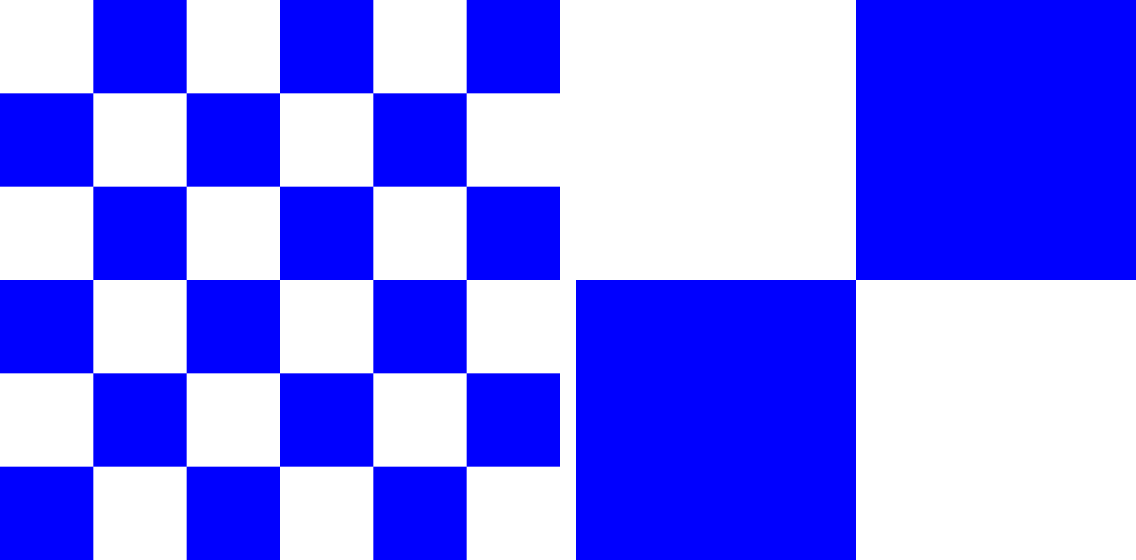
Left, the full canvas; right, a detail of the centre.
Write a WebGL 1 fragment shader that draws this pattern.

```glsl
precision highp float;

// Draws a six by six checkerboard of flat blue and white squares.
// Each axis is a square wave with a one-pixel ramp at its edges;
// the product of the two waves gives the colour of each square.

uniform vec2 u_resolution;

const float SQUARES = 6.0;
const vec3 BLUE = vec3(0.0, 0.0, 1.0);
const vec3 WHITE = vec3(1.0);

// Signed distance to the nearest cell edge: positive in even cells.
vec2 edgeDistance(vec2 cell) {
  return 0.5 - abs(mod(cell + 0.5, 2.0) - 1.0);
}

// Square wave from -1 to 1, smoothed over one pixel at each edge.
vec2 squareWave(vec2 cell, vec2 pixel) {
  return clamp(2.0 * edgeDistance(cell) / pixel, -1.0, 1.0);
}

// Coverage of the squares whose column and row have equal parity.
float checker(vec2 cell, vec2 pixel) {
  vec2 wave = squareWave(cell, pixel);
  return 0.5 + 0.5 * wave.x * wave.y;
}

void main() {
  vec2 pixel = SQUARES / u_resolution;
  vec2 cell = gl_FragCoord.xy * pixel;
  gl_FragColor = vec4(mix(WHITE, BLUE, checker(cell, pixel)), 1.0);
}
```
